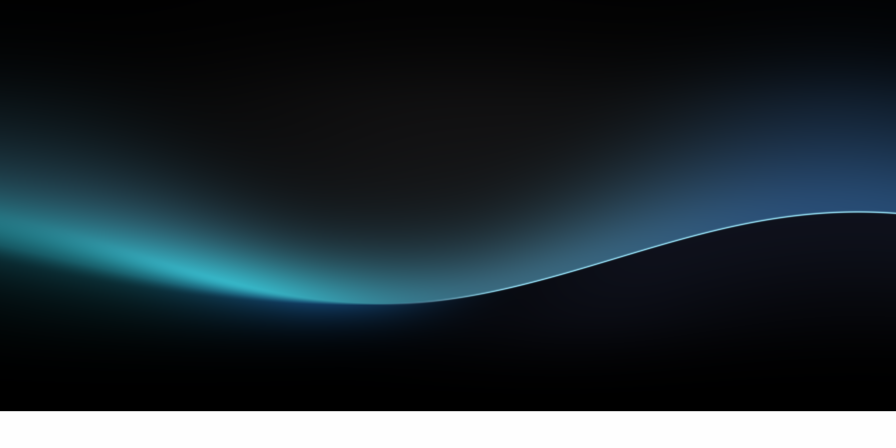
Reproduce this background procedurally as a Shadertoy shader.

```glsl
const vec3 TEAL = vec3(0.20, 0.77, 0.84);
const vec3 HAZE = vec3(0.27, 0.54, 0.66);
const vec3 BLUE = vec3(0.20, 0.41, 0.64);
const vec3 UNDERGLOW = vec3(0.07, 0.25, 0.42);
const vec3 NAVY = vec3(0.055, 0.065, 0.105);
const vec3 CHARCOAL = vec3(0.072, 0.070, 0.074);
const vec3 RIM = vec3(0.58, 0.88, 0.97);
const vec3 PAPER = vec3(0.995);

const vec2 TROUGH = vec2(0.417, 0.320);   // lowest point of the wave
const float WAVE_HEIGHT = 0.1035;
const float LEFT_RATE = 4.46;             // radians per canvas width
const float RIGHT_RATE = 5.81;
const float RIM_WIDTH = 0.0022;
const float STRIP_HEIGHT = 0.082;

float bell(float x, float center, float width) {
    float t = (x - center) / width;
    return exp(-t * t);
}

float waveHeight(float x) {
    float offset = x - TROUGH.x;
    float rate = offset < 0.0 ? LEFT_RATE : RIGHT_RATE;
    return TROUGH.y + WAVE_HEIGHT * (1.0 - cos(offset * rate));
}

// Light that rises from the wave, teal at the left and blue at the right
vec3 upperGlow(float x, float height) {
    float reach = 0.13 + 0.085 * (1.0 - smoothstep(0.0, 0.38, x))
                + 0.12 * smoothstep(0.5, 0.95, x);
    float strength = 0.68 + 0.30 * bell(x, 0.22, 0.17);
    float falloff = exp(-pow(max(height, 0.0) / reach, 1.5));
    float nearWave = exp(-pow(max(height, 0.0) / 0.11, 2.0));
    float tealAmount = nearWave * (1.0 - smoothstep(0.25, 0.58, x));
    vec3 tint = mix(HAZE, BLUE, smoothstep(0.55, 0.92, x));
    return mix(tint, TEAL, tealAmount) * strength * falloff;
}

// Dim light that leaks beneath the wave
vec3 lowerGlow(float x, float depth) {
    float reach = mix(0.085, 0.05, smoothstep(0.0, 0.4, x));
    float leak = exp(-depth / reach) * (1.0 - smoothstep(0.32, 0.60, x));
    float body = smoothstep(0.35, 0.75, x) * bell(depth, 0.0, 0.24);
    vec3 tint = mix(vec3(0.06, 0.25, 0.29), UNDERGLOW, smoothstep(0.1, 0.4, x));
    return tint * leak + NAVY * body;
}

void mainImage(out vec4 fragColor, in vec2 fragCoord) {
    vec2 uv = fragCoord / iResolution.xy;
    float pixel = 1.0 / iResolution.y;
    float height = uv.y - waveHeight(uv.x);

    // Backdrop and upper light
    vec3 backdrop = CHARCOAL * bell(uv.x, 0.52, 0.38) * bell(uv.y, 0.62, 0.36);
    vec3 above = backdrop + upperGlow(uv.x, height);
    above *= 1.0 - 0.55 * smoothstep(0.75, 1.0, uv.y);

    // Shadow side, blurred towards the left
    vec3 below = lowerGlow(uv.x, max(-height, 0.0));
    below *= smoothstep(STRIP_HEIGHT, 0.30, uv.y);
    float blur = 0.055 * pow(1.0 - smoothstep(0.0, 0.46, uv.x), 1.2) + pixel;
    float edge = smoothstep(-blur, blur, height - 0.3 * blur);
    vec3 color = mix(below, above, edge);

    // Fine bright rim
    float rimWidth = max(RIM_WIDTH, 0.7 * pixel);
    float rim = bell(height, 0.0, rimWidth) * smoothstep(0.40, 0.58, uv.x);
    color = mix(color, RIM, 0.85 * rim);

    // Pale strip along the bottom
    float strip = 1.0 - smoothstep(-0.5 * pixel, 0.5 * pixel, uv.y - STRIP_HEIGHT);
    fragColor = vec4(mix(color, PAPER, strip), 1.0);
}
```
